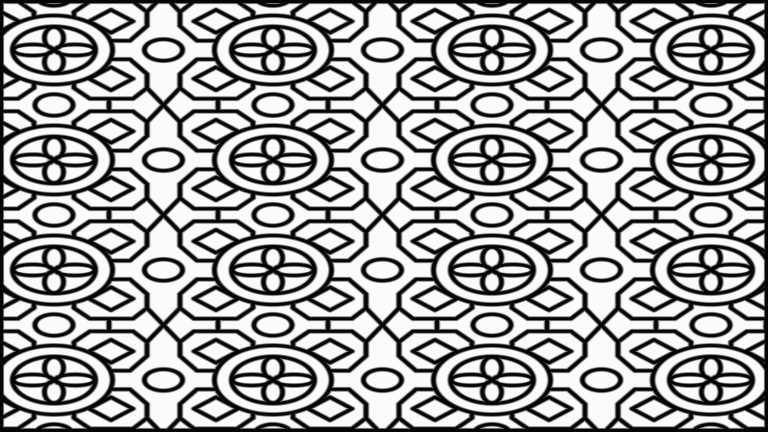
This pattern is drawn by a WebGL 2 fragment shader. Its source:

```glsl
#version 300 es
precision highp float;
// Black line lattice of round medallions, small ovals and angular straps.
// One quarter of a repeat is drawn with distance functions, then mirrored
// and tiled; all lengths are in design units, 768 x 432 to the canvas.

uniform vec2 u_resolution;
out vec4 outColor;

const vec2 DESIGN_SIZE = vec2(768.0, 432.0);
const vec2 PERIOD = vec2(219.0, 110.0);
const vec2 FIRST_CENTER = vec2(54.0, 52.0);
const vec2 METRIC = vec2(0.75, 1.0);      // upright strokes come out wider
const float HALF_LINE = 1.95;
const float SOFTNESS = 1.25;
const float BORDER = 3.6;

const vec3 PAPER = vec3(0.985);
const vec3 INK = vec3(0.02);

const vec2 OUTER_RING = vec2(58.5, 34.5);
const vec2 INNER_RING = vec2(41.5, 23.5);
const vec2 SMALL_OVAL = vec2(19.0, 10.7);
const vec2 SIDE_PETAL = vec2(19.5, 5.5);
const vec2 UPRIGHT_PETAL = vec2(9.5, 10.8);
const vec2 DIAMOND_CENTER = vec2(57.0, 28.7);
const vec2 DIAMOND_SIZE = vec2(22.0, 11.5);
const float BAR_X = 55.0;
const float STRAP_Y = 48.7;

// Strap from the side of the medallion round to its top
const int STRAP_COUNT = 8;
const vec2 STRAP[STRAP_COUNT] = vec2[STRAP_COUNT](
  vec2(57.0, 9.3), vec2(76.0, 9.3), vec2(93.0, 24.0), vec2(93.0, 38.0),
  vec2(79.0, STRAP_Y), vec2(36.0, STRAP_Y), vec2(20.0, 38.0), vec2(20.0, 33.0));

float segmentDistance(vec2 p, vec2 a, vec2 b) {
  vec2 pa = (p - a) * METRIC;
  vec2 ba = (b - a) * METRIC;
  return length(pa - ba * clamp(dot(pa, ba) / dot(ba, ba), 0.0, 1.0));
}

// Approximate distance to an ellipse outline
float ellipseDistance(vec2 p, vec2 radii) {
  float k = max(length(p / radii), 0.001);
  float slope = max(length(p / (radii * radii * METRIC)), 0.00001);
  return abs(k - 1.0) * k / slope;
}

float medallion(vec2 q) {
  float d = min(ellipseDistance(q, OUTER_RING), ellipseDistance(q, INNER_RING));
  d = min(d, ellipseDistance(q - vec2(SIDE_PETAL.x + 1.5, 0.0), SIDE_PETAL));
  return min(d, ellipseDistance(q - vec2(0.0, UPRIGHT_PETAL.y + 1.2), UPRIGHT_PETAL));
}

float straps(vec2 q) {
  vec2 corner = 0.5 * PERIOD;
  float d = segmentDistance(q, STRAP[3], corner);
  d = min(d, segmentDistance(q, vec2(BAR_X, STRAP_Y), vec2(BAR_X, corner.y)));
  for (int i = 0; i < STRAP_COUNT - 1; i++) {
    d = min(d, segmentDistance(q, STRAP[i], STRAP[i + 1]));
  }
  // Diamond, folded to one edge
  vec2 r = abs(q - DIAMOND_CENTER);
  return min(d, segmentDistance(r, vec2(DIAMOND_SIZE.x, 0.0), vec2(0.0, DIAMOND_SIZE.y)));
}

void main() {
  vec2 p = gl_FragCoord.xy / u_resolution * DESIGN_SIZE;
  vec2 halfCell = 0.5 * PERIOD;
  vec2 q = abs(mod(p - FIRST_CENTER + halfCell, PERIOD) - halfCell);

  float d = min(medallion(q), straps(q));
  d = min(d, ellipseDistance(q - vec2(halfCell.x, 0.0), SMALL_OVAL));
  d = min(d, ellipseDistance(q - vec2(0.0, halfCell.y), SMALL_OVAL));
  d -= HALF_LINE;

  // Frame round the canvas
  vec2 edge = min(p, DESIGN_SIZE - p);
  d = min(d, min(edge.x, edge.y) - BORDER);

  float soft = max(SOFTNESS, 0.7 * DESIGN_SIZE.y / u_resolution.y);
  outColor = vec4(mix(INK, PAPER, smoothstep(-soft, soft, d)), 1.0);
}
```
